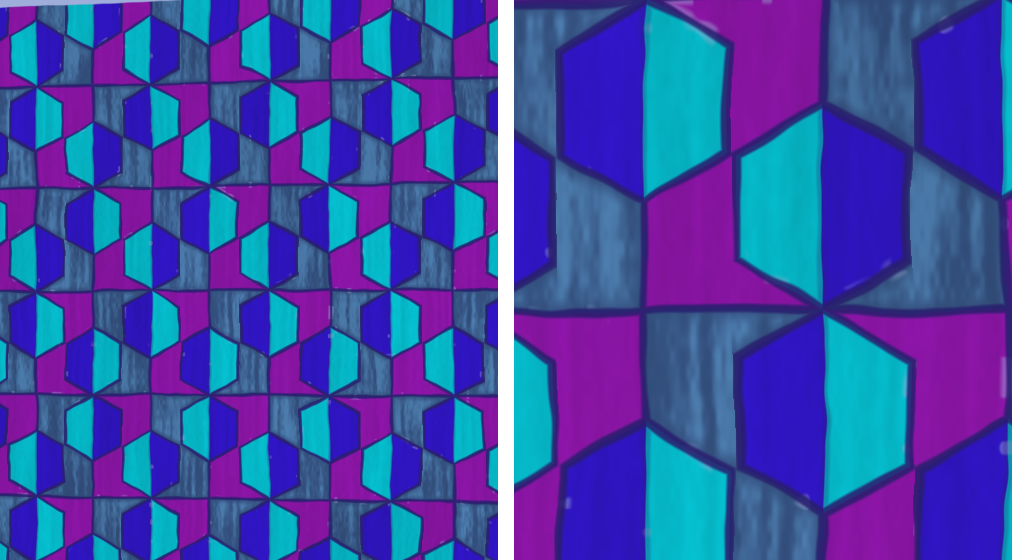
Left: the whole. Right: its middle third, enlarged.
Write a WebGL 2 fragment shader that draws this pattern.

```glsl
#version 300 es
precision highp float;
// Hand-inked checker of magenta and grey cells, with two-tone hexagons hung
// above and below every row line. Each point is folded to its nearest hexagon;
// noise bends the grid and adds marker streaks, uneven lines and pale gaps.

#define COL_WIDTH 0.1045     // mean distance between columns, in canvas heights
#define ROW_HEIGHT 0.1862    // mean distance between row lines
#define HEX_HALF 0.0495      // half width of a hexagon
#define HEX_TOP 0.0605       // centre to the top point
#define HEX_SHOULDER 0.0316  // centre to the shoulder
#define LINE_HALF 0.0025     // half width of an ink line
#define WOBBLE 0.0055        // how far the hand strays from the grid
#define STREAKS 150.0        // marker strokes per canvas height

uniform vec2 u_resolution;
out vec4 fragColor;

const vec3 BLUE = vec3(0.18, 0.08, 0.74);
const vec3 MAGENTA = vec3(0.53, 0.08, 0.63);
const vec3 TEAL = vec3(0.02, 0.71, 0.77);
const vec3 GREY_DARK = vec3(0.20, 0.31, 0.49);
const vec3 GREY_LIGHT = vec3(0.28, 0.46, 0.64);
const vec3 INK = vec3(0.16, 0.12, 0.43);
const vec3 PAPER = vec3(0.62, 0.68, 0.85);

float hash(vec2 p) {
  return fract(sin(dot(p, vec2(127.1, 311.7))) * 43758.5453);
}

float noise(vec2 p) {
  vec2 i = floor(p), f = fract(p);
  f = f * f * (3.0 - 2.0 * f);
  return mix(mix(hash(i), hash(i + vec2(1, 0)), f.x),
             mix(hash(i + vec2(0, 1)), hash(i + vec2(1, 1)), f.x), f.y);
}

// Signed distance to a pointed-top hexagon, negative inside.
float hexagon(vec2 p) {
  p = abs(p);
  vec2 slope = normalize(vec2(HEX_TOP - HEX_SHOULDER, HEX_HALF));
  return max(p.x - HEX_HALF, dot(p - vec2(0.0, HEX_TOP), slope));
}

// Grid position: columns widen to the right, row lines fan out slightly.
vec2 gridPosition(vec2 p) {
  float t = (p.x - 0.0651) / 0.1009;
  float firstLine = 0.156 - 0.0234 * p.x;
  float spacing = 0.1823 + 0.0095 * p.x;
  return vec2(t - 0.0071 * t * t, 1.0 + (p.y - firstLine) / spacing);
}

void main() {
  float pixel = 1.0 / u_resolution.y;
  vec2 page = gl_FragCoord.xy * pixel;
  page.y = 1.0 - page.y;  // rows are counted from the top

  // Hand wobble
  vec2 bend = vec2(noise(page * 15.0), noise(page * 15.0 + 40.0)) - 0.5;
  bend += 0.3 * (vec2(noise(page * 60.0), noise(page * 60.0 + 9.0)) - 0.5);
  vec2 grid = gridPosition(page + WOBBLE * bend);

  // Cell and nearest hexagon
  vec2 cell = floor(grid);
  float v = fract(grid.y);
  float column = floor(grid.x + 0.5);
  float side = (grid.x - column) * COL_WIDTH;
  bool upper = mod(column + cell.y, 2.0) > 0.5;
  float drop = (upper ? v : 1.0 - v) * ROW_HEIGHT;
  float hex = hexagon(vec2(side, drop - HEX_TOP));

  // Odd columns swap their two tones in the top row and in the lower rows
  bool swapped = mod(column, 2.0) > 0.5
              && (cell.y < 0.5 || (cell.y > 2.5 && column < 6.5));
  bool blueLeft = upper != swapped;

  // Marker strokes
  float stroke = noise(vec2(page.x * STREAKS + bend.x, page.y * 9.0));
  float grain = noise(page * vec2(330.0, 110.0));
  float streak = 0.7 * stroke + 0.3 * grain;
  float patchTone = noise(page * 22.0 + 5.0);

  // Fills
  float right = smoothstep(-pixel, pixel, side);
  vec3 hexColor = mix(blueLeft ? BLUE : TEAL, blueLeft ? TEAL : BLUE, right);
  float rowGap = min(v, 1.0 - v) * ROW_HEIGHT;
  float edge = min(min(abs(hex), rowGap), abs(side));
  float greyTone = smoothstep(0.25, 0.75, 0.75 * streak + 0.25 * patchTone);
  greyTone *= smoothstep(0.0, 0.012, edge);
  vec3 grey = mix(GREY_DARK, GREY_LIGHT, greyTone);
  bool isMagenta = mod(cell.x + cell.y, 2.0) > 0.5;
  float inside = smoothstep(pixel, -pixel, hex);
  vec3 color = mix(isMagenta ? MAGENTA : grey, hexColor, inside);
  color *= 0.94 + 0.12 * streak;
  color *= 0.97 + 0.06 * hash(cell + 3.0);

  // Small unfilled gaps beside the lines
  float gap = smoothstep(0.84, 0.95, noise(page * vec2(85.0, 60.0) + 17.0));
  gap *= smoothstep(0.007, 0.003, edge);
  color = mix(color, PAPER, 0.45 * gap);

  // Ink lines, faint where a column divides a hexagon
  float width = LINE_HALF * (0.65 + 0.7 * noise(page * 32.0 + 71.0));
  float soft = max(pixel, 0.0012);
  float outline = smoothstep(width + soft, width - soft, min(abs(hex), rowGap));
  float divider = smoothstep(width + soft, width - soft, abs(side));
  divider *= mix(1.0, 0.3, inside);
  color = mix(color, INK, 0.87 * max(outline, divider));

  // Bare paper at the tilted top left corner
  float bare = 0.014 - 0.047 * page.x + 0.004 * bend.y - page.y;
  color = mix(color, PAPER, smoothstep(-pixel, pixel, bare));
  fragColor = vec4(color, 1.0);
}
```
